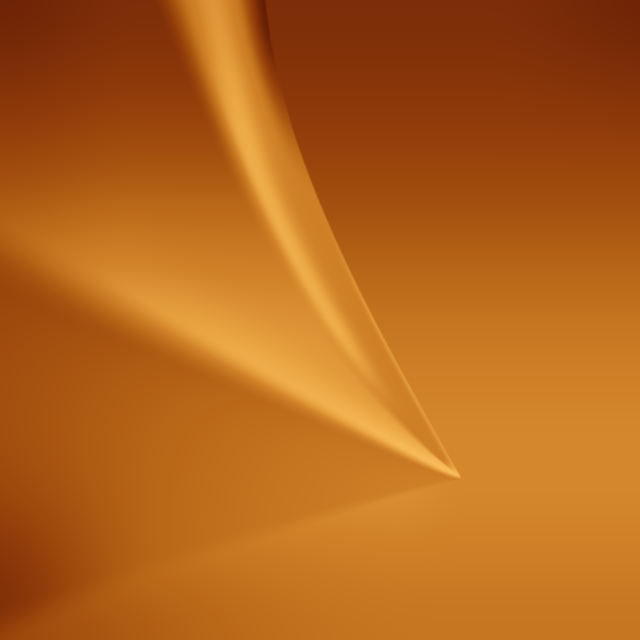
This background is drawn by a WebGL 1 fragment shader. Its source:

```glsl
precision highp float;
// Amber curled sheet: soft folds of light sweeping into a single sharp point.

uniform vec2 u_resolution;

// Tone ramp, dark to light; a tone of n lands on the n-th colour.
const vec3 UMBER  = vec3(0.37, 0.10, 0.015);
const vec3 RUST   = vec3(0.49, 0.18, 0.03);
const vec3 COPPER = vec3(0.58, 0.24, 0.04);
const vec3 BRONZE = vec3(0.65, 0.32, 0.06);
const vec3 OCHRE  = vec3(0.74, 0.42, 0.10);
const vec3 AMBER  = vec3(0.82, 0.51, 0.16);
const vec3 GOLD   = vec3(0.91, 0.64, 0.25);
const vec3 CREAM  = vec3(0.98, 0.74, 0.36);

const vec2 APEX = vec2(0.720, 0.254);       // point where all folds meet
const vec2 CORNER_SHADE = vec2(-0.02, 0.06); // dark pool at lower left
const float EDGE_SOFTNESS = 0.0025;
const float RIM_WIDTH = 0.006;
const float RIDGE_WIDTH = 0.24;

vec3 toneColor(float tone) {
  vec3 c = mix(UMBER, RUST, clamp(tone, 0.0, 1.0));
  c = mix(c, COPPER, clamp(tone - 1.0, 0.0, 1.0));
  c = mix(c, BRONZE, clamp(tone - 2.0, 0.0, 1.0));
  c = mix(c, OCHRE, clamp(tone - 3.0, 0.0, 1.0));
  c = mix(c, AMBER, clamp(tone - 4.0, 0.0, 1.0));
  c = mix(c, GOLD, clamp(tone - 5.0, 0.0, 1.0));
  return mix(c, CREAM, clamp(tone - 6.0, 0.0, 1.0));
}

// Fold outlines: x as a function of the height above the apex.
float foldRight(float h) {
  return APEX.x - h * (0.565 - 0.28 * h * h);
}

float foldLeft(float h) {
  return APEX.x - h / (0.76 + 1.5 * h - 0.46 * h * h);
}

// Smooth backdrop, dark at the top and warm around the apex height.
float backdropTone(vec2 p) {
  float corner = smoothstep(0.75, 1.05, p.x) * smoothstep(0.7, 1.0, p.y);
  return 5.15 - 4.15 * smoothstep(0.3, 1.02, p.y)
       - 0.7 * (1.0 - smoothstep(0.0, 0.25, p.y)) - 0.5 * corner;
}

// Area under the sheet: a shaded hollow above a faint crease.
float lowerTone(vec2 p, float reach, float below) {
  float hollow = 5.1 - 1.9 * reach - 1.3 * reach * reach;
  hollow -= (0.4 + 1.1 * reach) * exp(-max(below, 0.0) / (0.02 + 0.14 * reach));
  vec2 toCorner = p - CORNER_SHADE;
  hollow -= 1.9 * exp(-dot(toCorner, toCorner) / 0.025);

  float creaseY = APEX.y - reach * (0.25 + 0.11 * reach);
  float under = creaseY - p.y;
  float crest = 0.3 * smoothstep(0.0, 0.1, reach) * exp(-max(under, 0.0) / 0.06);
  float floorTone = backdropTone(p) - 4.4 * reach * reach + crest;
  float soft = 0.004 + 0.045 * reach;
  return mix(hollow, floorTone, smoothstep(-soft, soft, under));
}

// Broad sheet, brightest along its lower lip and toward the apex.
float sheetTone(vec2 p, float reach, float above) {
  float glow = 1.5 * max(1.0 - reach / 0.75, 0.0);
  float fall = max(above, 0.0) / (0.02 + 0.17 * reach);
  float farLeft = 0.5 * smoothstep(0.5, 0.72, reach);
  return 5.6 - 4.6 * smoothstep(0.43, 1.02, p.y) + glow * exp(-fall * fall) - farLeft;
}

// Narrow rolled fold with a bright ridge, a dark upper rim and a lit lower rim.
float foldTone(float across, float h, float rimDistance) {
  float center = mix(0.24, 0.46, smoothstep(0.4, 0.75, h));
  float ridge = (across - center) / RIDGE_WIDTH;
  float tone = 4.9 + 1.45 * exp(-ridge * ridge) * smoothstep(0.08, 0.24, h);
  tone -= 0.8 * smoothstep(0.5, 0.76, h);
  tone -= 4.0 * smoothstep(0.68, 1.0, across) * smoothstep(0.42, 0.72, h);
  float rim = rimDistance / RIM_WIDTH;
  return tone + 0.9 * exp(-rim * rim) * (1.0 - smoothstep(0.22, 0.45, h));
}

void main() {
  vec2 p = gl_FragCoord.xy / u_resolution;
  float reach = max(APEX.x - p.x, 0.0);
  float h = max(p.y - APEX.y, 0.0);

  // Lower lip of the sheet, softer with distance from the apex.
  float lipY = APEX.y + 0.5 * reach * reach / (reach + 0.02);
  float above = p.y - lipY;
  float lipSoft = 0.004 + 0.085 * reach;
  float tone = mix(lowerTone(p, reach, -above), sheetTone(p, reach, above),
                   smoothstep(-lipSoft, lipSoft, above));

  // Rolled fold over the sheet.
  float right = foldRight(h);
  float left = foldLeft(h);
  float across = (p.x - left) / max(right - left, 0.001);
  float foldMask = smoothstep(-0.16, 0.24, across) * smoothstep(0.0, 0.03, h);
  tone = mix(tone, foldTone(across, h, p.x - right), foldMask);

  // Backdrop beyond the crisp right edge.
  float outside = smoothstep(-EDGE_SOFTNESS, EDGE_SOFTNESS, p.x - right);
  tone = mix(tone, backdropTone(p), outside);

  gl_FragColor = vec4(toneColor(tone), 1.0);
}
```
